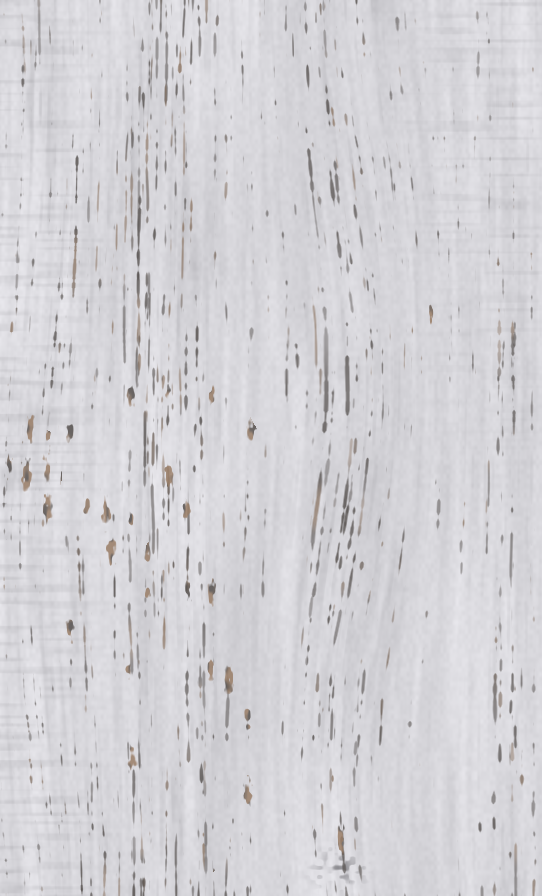
This texture is drawn by a WebGL 2 fragment shader. Its source:

```glsl
#version 300 es
precision highp float;
// Whitewashed, weathered wood: pale streaky paint over a gently bent vertical grain.
// Grain columns carry chains of thin tapered cracks, gated by layered noise;
// tan chips and fine horizontal brush scrapes are scattered on top.
uniform vec2 u_resolution;
out vec4 fragColor;

float hash(vec2 p) {
    vec3 q = fract(vec3(p.xyx) * 0.1031);
    q += dot(q, q.yzx + 33.33);
    return fract((q.x + q.y) * q.z);
}

float noise(vec2 p) {
    vec2 i = floor(p), f = fract(p);
    f = f * f * (3.0 - 2.0 * f);
    return mix(mix(hash(i), hash(i + vec2(1, 0)), f.x),
               mix(hash(i + vec2(0, 1)), hash(i + vec2(1, 1)), f.x), f.y);
}

float bump(float x, float center, float radius) {
    float t = (x - center) / radius;
    return exp(-t * t);
}

// Sideways shift of the grain, strongest near the left edge and right of the middle
float grainBend(vec2 p) {
    return 0.022 * bump(p.x, 0.40, 0.10) * sin((p.y - 0.35) * 7.0)
         + 0.014 * bump(p.x, 0.04, 0.07) * sin((p.y - 0.65) * 6.0)
         + 0.024 * (noise(p * vec2(4.0, 2.0) + 5.0) - 0.5);
}

// How worn the paint is: bands across the board, broken up by slow noise
float wearAt(vec2 p) {
    float bands = bump(p.x, 0.04, 0.045) * 0.75 + bump(p.x, 0.18, 0.085)
                + bump(p.x, 0.39, 0.075) * 0.85 + bump(p.x, 0.565, 0.05) * 0.75;
    return clamp(bands * (0.6 + 0.7 * noise(p * vec2(9.0, 4.0) + 20.0)), 0.0, 1.0);
}

// One set of cracks: x is coverage, y is the share of bare tan wood
vec2 cracks(vec2 g, float spacing, float layer, float wear, float rowGate, float soft) {
    float id = floor(g.x / spacing);
    float seed = id + layer * 97.0;
    float center = 0.3 + 0.4 * hash(vec2(seed, 3.0));
    float wiggle = 0.0026 * (noise(vec2(seed + 500.0, g.y * 22.0)) - 0.5);
    float dist = abs(g.x - (id + center) * spacing + wiggle);

    float chain = noise(vec2(seed, g.y * 5.0 + layer));
    float dash = noise(vec2(seed + 900.0, g.y * 38.0));
    float nick = noise(vec2(seed + 1700.0, g.y * 130.0));
    float amount = 0.4 * chain + 0.36 * dash + 0.24 * nick;
    float limit = mix(0.80, 0.575, wear) + 0.08 * (hash(vec2(seed, 8.0)) - 0.5);
    float open = smoothstep(limit, limit + 0.2, amount) * rowGate;

    float halfWidth = open * mix(0.0009, 0.0022, hash(vec2(seed, 11.0)));
    float cover = clamp(0.5 + (halfWidth - dist) / soft, 0.0, 1.0)
                * clamp(2.4 * halfWidth / soft, 0.0, 1.0);
    float fade = mix(0.45, 1.0, noise(vec2(seed + 2600.0, g.y * 16.0)));
    float tan_ = smoothstep(0.62, 0.9, noise(vec2(seed + 3300.0, g.y * 14.0)));
    return vec2(cover * fade, tan_);
}

// Ragged upright flakes, at most one per cell
float chips(vec2 p, vec2 cell, float chance) {
    vec2 id = floor(p / cell);
    vec2 center = (id + 0.35 + 0.3 * vec2(hash(id + 40.0), hash(id + 80.0))) * cell;
    vec2 size = vec2(0.0042, 0.013) * mix(0.5, 1.1, hash(id + 120.0));
    float ragged = noise(p * vec2(330.0, 170.0)) - 0.5;
    float d = length((p - center) / size) - 1.0 + 1.5 * ragged;
    return smoothstep(0.25, -0.35, d) * step(hash(id + 160.0), chance);
}

void main() {
    vec2 p = gl_FragCoord.xy / u_resolution.y;
    float soft = max(1.0 / u_resolution.y, 0.0017);
    vec2 g = vec2(p.x - grainBend(p), p.y);
    float wear = wearAt(p);

    // Paint: soft streaks along the grain, blotches and fine tooth
    float tone = 0.848
        + 0.050 * (noise(g * vec2(55.0, 3.0)) - 0.5)
        + 0.050 * (noise(g * vec2(170.0, 9.0) + 30.0) - 0.5)
        + 0.045 * (noise(p * vec2(5.0, 4.0) + 60.0) - 0.5)
        + 0.032 * (noise(p * vec2(290.0, 190.0)) - 0.5);
    tone -= 0.045 * wear * smoothstep(0.55, 0.95, noise(g * vec2(210.0, 17.0) + 90.0));

    // Horizontal brush scrapes near the left side and the upper right
    float scrape = clamp(bump(p.x, 0.02, 0.085)
                 + bump(p.x, 0.56, 0.09) * smoothstep(0.35, 0.9, p.y), 0.0, 1.0);
    float row = noise(vec2(p.x * 14.0, p.y * 220.0));
    tone -= 0.05 * scrape * (smoothstep(0.45, 0.95, row) - 0.2);
    float rowGate = mix(1.0, smoothstep(0.2, 0.6, row), scrape * 0.85);

    // Small rough knot at the bottom
    float knot = bump(length((p - vec2(0.378, 0.03)) * vec2(1.0, 1.3)), 0.0, 0.024);
    tone -= 0.3 * knot * smoothstep(0.5, 0.85, noise(p * vec2(160.0, 190.0) + 7.0));
    vec3 color = vec3(tone, tone - 0.003, tone + 0.016);

    vec3 darkWood = vec3(0.33, 0.31, 0.30);
    vec3 tanWood = vec3(0.60, 0.49, 0.40);
    for (int i = 0; i < 4; i++) {
        float layer = float(i);
        vec2 crack = cracks(g, 0.0125 + 0.0023 * layer, layer, wear, rowGate, soft);
        color = mix(color, mix(darkWood, tanWood, crack.y * 0.8), crack.x * 0.85);
    }

    // Bare chips gather in the lower left half
    float chance = 0.32 * bump(p.x, 0.19, 0.10) * bump(p.y, 0.33, 0.20)
                 + 0.60 * bump(p.x, 0.03, 0.05) * bump(p.y, 0.47, 0.05) + 0.012;
    float chip = chips(g, vec2(0.023, 0.045), chance);
    vec3 bare = mix(darkWood, tanWood, smoothstep(0.2, 0.6, noise(p * vec2(200.0, 90.0) + 15.0)));
    color = mix(color, bare, chip * 0.85);

    fragColor = vec4(color, 1.0);
}
```
